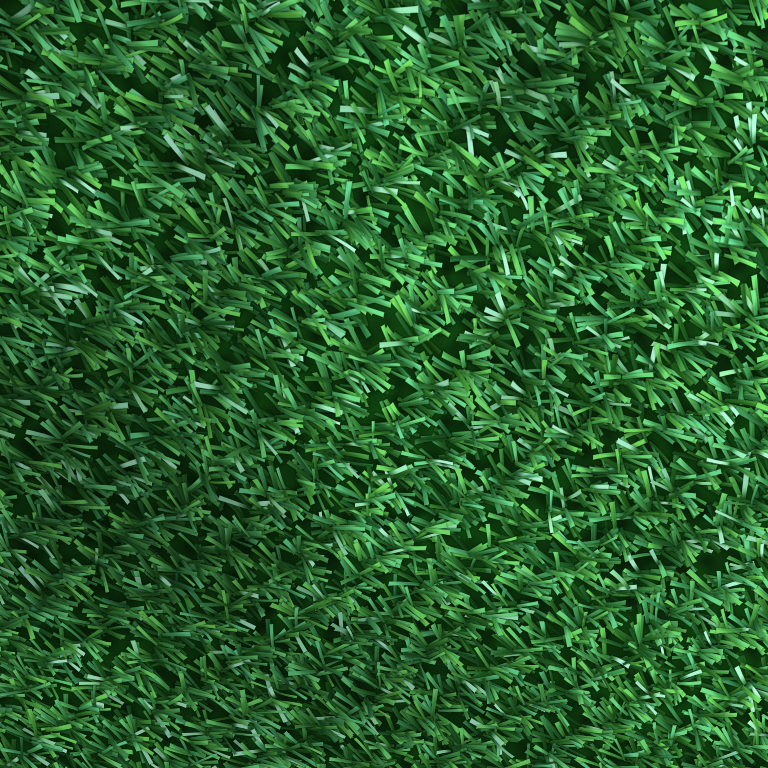
A WebGL 2 fragment shader for this texture:

```glsl
#version 300 es
precision highp float;
uniform vec2 u_resolution;
out vec4 outColor;

#define ROW_ANGLE 0.63
#define ROW_GAP 0.078
#define TUFT_GAP 0.062
#define BLADES 42
#define CLUMPS 4.0
#define BLADE_LENGTH 0.042
#define BLADE_HALF_WIDTH 0.0031
#define FAN_SPREAD 1.35
#define PERSPECTIVE 0.25
#define GLINT_SHARE 0.07
#define SHADOW_REACH 0.003

const vec3 DEEP = vec3(0.035, 0.15, 0.035);
const vec3 SHADE = vec3(0.10, 0.285, 0.11);
const vec3 LEAF = vec3(0.23, 0.50, 0.26);
const vec3 BRIGHT = vec3(0.37, 0.72, 0.42);
const vec3 GLINT = vec3(0.60, 0.84, 0.73);

vec4 hash4(vec3 p) {
    float s = sin(dot(p, vec3(127.1, 311.7, 74.7)));
    return fract(s * vec4(43758.5, 22578.1, 19642.3, 31415.9));
}

float valueNoise(vec2 p) {
    vec2 i = floor(p), f = fract(p);
    f = f * f * (3.0 - 2.0 * f);
    float a = hash4(vec3(i, 7.0)).x;
    float b = hash4(vec3(i + vec2(1, 0), 7.0)).x;
    float c = hash4(vec3(i + vec2(0, 1), 7.0)).x;
    float d = hash4(vec3(i + vec2(1, 1), 7.0)).x;
    return mix(mix(a, b, f.x), mix(c, d, f.x), f.y);
}

vec3 grassRamp(float v) {
    vec3 c = mix(DEEP, SHADE, smoothstep(0.0, 0.32, v));
    c = mix(c, LEAF, smoothstep(0.3, 0.66, v));
    return mix(c, BRIGHT, smoothstep(0.64, 0.95, v));
}

// Paints one flat-ended blade over the colour below it
vec3 paintBlade(vec3 below, vec2 p, float turn, vec4 rnd, vec4 look, float layer, float aa) {
    // Most blades lean down the slope, the rest to the other side of the stem
    float lean = look.x < 0.62 ? -1.0 : 1.8;
    float angle = lean + turn + (rnd.x - 0.5) * FAN_SPREAD;
    vec2 dir = vec2(cos(angle), sin(angle));
    vec2 q = vec2(dot(p, dir), dot(p, vec2(-dir.y, dir.x)));
    float len = BLADE_LENGTH * mix(0.55, 1.25, rnd.y) * mix(1.05, 0.85, layer);
    float along = clamp(q.x / len, 0.0, 1.0);
    q.y += (look.y - 0.5) * 0.009 * along * along;
    float halfWidth = BLADE_HALF_WIDTH * mix(0.6, 1.25, rnd.z) * mix(0.7, 1.0, along);
    float d = max(abs(q.x - 0.5 * len) - 0.5 * len, abs(q.y) - halfWidth);
    if (d > SHADOW_REACH) return below;

    // Contact shadow, then base-to-tip gradient and lengthwise fold
    below *= 1.0 - 0.17 * smoothstep(SHADOW_REACH, 0.0, d);
    float value = (0.42 * layer + 0.68 * rnd.w + 0.04) * mix(0.5, 1.12, along);
    value += 0.08 * smoothstep(-0.3, 0.3, q.y / halfWidth) - 0.03;
    vec3 colour = grassRamp(value);
    colour *= mix(vec3(1.04, 1.02, 0.74), vec3(0.93, 1.0, 1.18), fract(look.z * CLUMPS));
    float shine = step(1.0 - GLINT_SHARE, look.w) * step(0.35, layer);
    shine *= mix(0.55, 1.0, look.y) * smoothstep(0.05, 0.5, along);
    colour = mix(colour, GLINT, shine);
    return mix(below, colour, smoothstep(aa, -aa, d));
}

void main() {
    float size = min(u_resolution.x, u_resolution.y);
    vec2 uv = (gl_FragCoord.xy - 0.5 * u_resolution) / size;
    float aa = 0.7 / size;

    // Rows run diagonally and widen slightly towards the top
    vec2 p = uv / (1.0 + PERSPECTIVE * uv.y);
    float cs = cos(ROW_ANGLE), sn = sin(ROW_ANGLE);
    p = vec2(cs * p.x + sn * p.y, cs * p.y - sn * p.x);
    p.y += 0.006 * sin(p.x * 17.0 + 1.0) + 0.014 * (valueNoise(p * 7.0) - 0.5);

    float homeRow = floor(p.y / ROW_GAP);
    vec3 colour = DEEP * mix(0.7, 1.5, valueNoise(p * 60.0));

    // Lower layers are painted first, over all neighbouring tufts
    for (int k = 0; k < BLADES; k++) {
        float layer = float(k) / float(BLADES - 1);
        for (int j = -1; j <= 1; j++) {
            float row = homeRow + float(j);
            float stagger = hash4(vec3(row, 3.0, 5.0)).x;
            float homeTuft = floor(p.x / TUFT_GAP - stagger);
            for (int i = -1; i <= 1; i++) {
                vec2 id = vec2(homeTuft + float(i), row);
                vec4 rnd = hash4(vec3(id, float(k) + 0.37));
                vec4 look = hash4(vec3(id.yx, float(k) + 51.6));
                // Blades gather in small clumps strung along the stem
                float clump = floor(look.z * CLUMPS);
                float phase = clump * 2.4 + id.x * 1.7 + row * 2.3;
                float slide = (clump + 0.5) / CLUMPS - 0.5 + 0.18 * (look.y - 0.5);
                float rise = 0.13 * sin(phase * 1.9) + 0.16 * (rnd.z - 0.5);
                vec2 root = id + 0.5 + vec2(slide + stagger, rise);
                root *= vec2(TUFT_GAP, ROW_GAP);
                colour = paintBlade(colour, p - root, 0.4 * sin(phase), rnd, look, layer, aa);
            }
        }
    }

    // Uneven light: dim towards the lower left, patchy elsewhere
    float light = 1.04 + 0.26 * uv.x + 0.16 * uv.y;
    light *= mix(0.82, 1.2, valueNoise(uv * 5.0 + 9.0));
    outColor = vec4(clamp(colour * light, 0.0, 1.0), 1.0);
}
```
